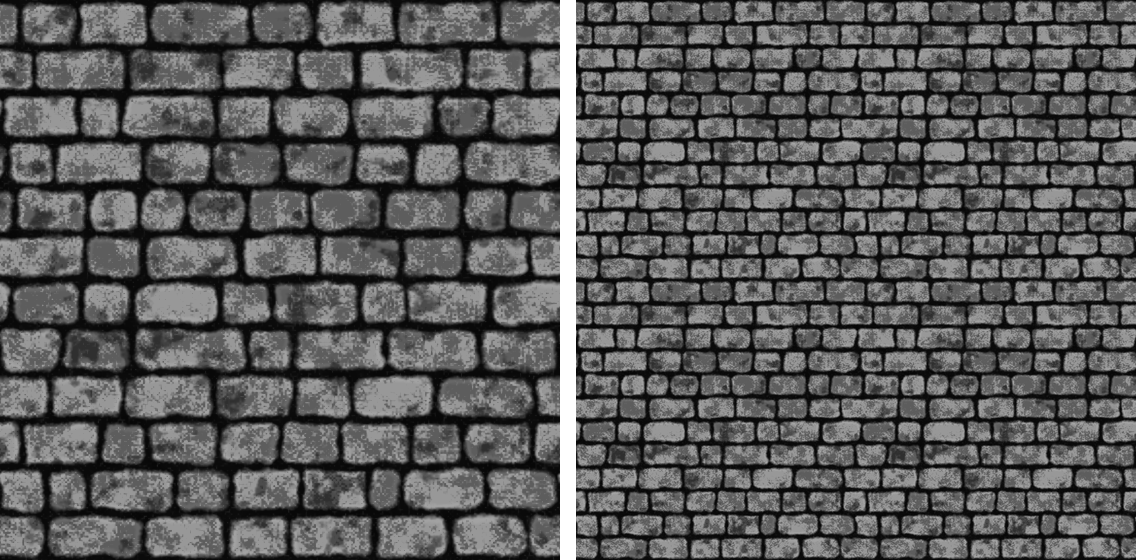
Left: one tile. Right: repeated 2 by 2.
This texture is drawn by a three.js fragment shader. Its source:

```glsl
varying vec2 vUv;

const float ROWS = 12.0;
const float MIN_STONES = 7.0;
const float JOINT_JITTER = 0.6;
const vec2 HALF_GAP = vec2(0.0052, 0.0068);

const vec3 MORTAR = vec3(0.025);
const vec3 STONE_DARK = vec3(0.365);
const vec3 STONE_LIGHT = vec3(0.595);

float hash(vec2 p) {
  return fract(sin(dot(p, vec2(127.1, 311.7))) * 43758.5453);
}

// Value noise that wraps after freq cells
float noise(vec2 uv, float freq, float seed) {
  vec2 p = uv * freq;
  vec2 cell = floor(p);
  vec2 f = fract(p);
  f = f * f * (3.0 - 2.0 * f);
  vec2 a = mod(cell, freq) + seed;
  vec2 b = mod(cell + 1.0, freq) + seed;
  return mix(mix(hash(a), hash(vec2(b.x, a.y)), f.x),
             mix(hash(vec2(a.x, b.y)), hash(b), f.x), f.y);
}

float fbm(vec2 uv, float freq, float seed) {
  float sum = 0.0;
  float weight = 0.5;
  for (int octave = 0; octave < 4; octave++) {
    sum += weight * noise(uv, freq, seed);
    freq *= 2.0;
    seed += 17.0;
    weight *= 0.5;
  }
  return sum / 0.9375;
}

float roundedBox(vec2 p, vec2 halfSize, float radius) {
  vec2 q = abs(p) - halfSize + radius;
  return length(max(q, 0.0)) + min(max(q.x, q.y), 0.0) - radius;
}

// Position of a vertical joint, in mean stone widths
float jointAt(float index, float row, float count) {
  return index + JOINT_JITTER * hash(vec2(mod(index, count), row + 7.0));
}

// Signed distance to the nearest stone; id receives its random pair
float stoneDistance(vec2 uv, out vec2 id) {
  float y = uv.y * ROWS;
  float row = mod(floor(y), ROWS);
  float count = MIN_STONES + floor(2.99 * pow(hash(vec2(row, 3.1)), 1.3));
  float x = (uv.x + hash(vec2(row, 9.7))) * count;

  float index = floor(x);
  index -= 1.0 - step(jointAt(index, row, count), x);
  float left = jointAt(index, row, count);
  float right = jointAt(index + 1.0, row, count);

  vec2 key = vec2(mod(index, count), row);
  id = vec2(hash(key + 40.0), hash(key + 71.0));

  vec2 halfSize = 0.5 * vec2((right - left) / count, 1.0 / ROWS) - HALF_GAP;
  vec2 p = vec2((x - 0.5 * (left + right)) / count, (fract(y) - 0.5) / ROWS);
  p += (id.y - 0.5) * 0.06 * vec2(p.y, -p.x);
  return roundedBox(p, halfSize, mix(0.009, 0.021, id.x));
}

// Light and dark mottling with soft dark pits
vec3 stoneColor(vec2 uv, float tint) {
  float grain = mix(fbm(uv, 36.0, 5.0), noise(uv, 288.0, 23.0), 0.33);
  float light = smoothstep(0.38, 0.62, grain + (tint - 0.5) * 0.17);
  float pits = smoothstep(0.56, 0.76, fbm(uv, 30.0, 61.0));
  return mix(STONE_DARK, STONE_LIGHT, light) * (1.0 - 0.5 * pits);
}

vec3 mortarColor(vec2 uv) {
  float dust = pow(noise(uv, 256.0, 83.0), 6.0);
  return MORTAR + 0.1 * dust + 0.02 * noise(uv, 40.0, 97.0);
}

void main() {
  // Wavy outlines
  vec2 warp = vec2(noise(vUv, 26.0, 11.0), noise(vUv, 22.0, 31.0)) - 0.5;
  vec2 id;
  float d = stoneDistance(vUv + 0.007 * warp, id);
  d += 0.006 * (noise(vUv, 48.0, 47.0) - 0.5);
  d += 0.003 * (noise(vUv, 192.0, 53.0) - 0.5);

  // Soft worn edges with a faint pale rim
  float mask = 1.0 - smoothstep(-0.0065, 0.0045, d);
  float rim = smoothstep(-0.014, -0.007, d);
  vec3 stone = stoneColor(vUv, id.y) + 0.04 * rim;

  gl_FragColor = vec4(mix(mortarColor(vUv), stone, mask), 1.0);
}
```
